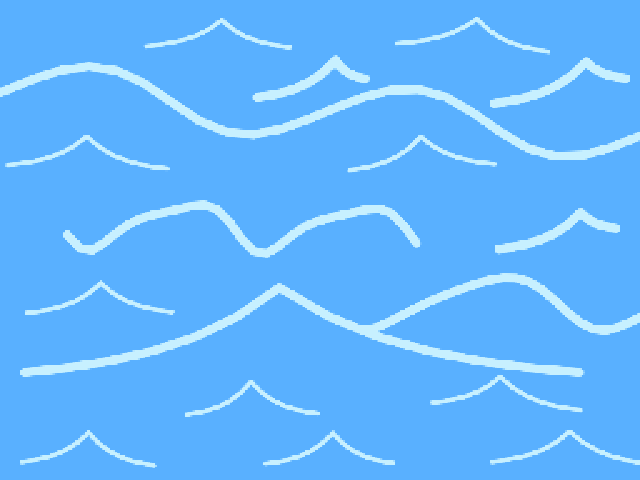
This pattern is drawn by a Shadertoy shader. Its source:

```glsl
// Pale hand-drawn wave crests and long swells on a flat blue sea, on a coarse pixel grid.

const vec3 SEA_BLUE  = vec3(0.35, 0.69, 1.00);
const vec3 FOAM_PALE = vec3(0.78, 0.94, 1.00);

// Lengths are in canvas heights
const float GRID_ROWS     = 192.0;  // coarse pixel rows over the canvas
const float SWELL_RADIUS  = 0.0092; // half line width of a swell
const float TAIL_CURVE    = 2.2;    // how quickly a crest flattens out
const float SIZE_JITTER   = 0.18;
const float PLACE_JITTER  = 0.006;
const int   CREST_STEPS   = 12;
const int   SWELL_STEPS   = 28;
const int   ROWS          = 8;
const int   SWELLS        = 3;

// Crest styles (thin, short bold, wide bold): left length, right length, drop, radius
const vec4 CREST_STYLE[3] = vec4[3](
    vec4(0.153, 0.148, 0.062, 0.0047),
    vec4(0.170, 0.073, 0.076, 0.0096),
    vec4(0.530, 0.625, 0.177, 0.0092));

// Rows of crests: first peak x, peak y, spacing, count
const vec4 CREST_ROW[ROWS] = vec4[ROWS](
    vec4(0.465, 0.962, 0.53, 2.0), vec4(0.694, 0.875, 0.53, 2.0),
    vec4(0.180, 0.714, 0.70, 2.0), vec4(1.210, 0.557, 0.00, 1.0),
    vec4(0.210, 0.410, 0.00, 1.0), vec4(0.582, 0.401, 0.00, 1.0),
    vec4(0.528, 0.210, 0.51, 2.0), vec4(0.188, 0.096, 0.50, 3.0));
const int ROW_STYLE[ROWS] = int[ROWS](0, 1, 0, 1, 0, 2, 0, 0);

// Swells: crest x, crest y, period, amplitude
const vec4 SWELL_WAVE[SWELLS] = vec4[SWELLS](
    vec4(0.200, 0.861, 0.663, 0.060),
    vec4(0.422, 0.573, 0.363, 0.050),
    vec4(1.060, 0.422, 0.503, 0.055));
// Swells: start x, end x, skew of the crest, tilt
const vec4 SWELL_SPAN[SWELLS] = vec4[SWELLS](
    vec4(-0.10, 1.500, 0.14, -0.07),
    vec4(0.140, 0.868, 0.65, -0.02),
    vec4(0.757, 1.500, 0.39, 0.00));

float hash(vec2 p) {
    return fract(sin(dot(p, vec2(127.1, 311.7))) * 43758.5453);
}

float signedHash(vec2 p) {
    return 2.0 * hash(p) - 1.0;
}

float segmentDistance(vec2 p, vec2 a, vec2 b) {
    vec2 ab = b - a;
    float t = clamp(dot(p - a, ab) / dot(ab, ab), 0.0, 1.0);
    return length(p - a - ab * t);
}

// Point on a crest whose peak is the origin; t runs from -1 to 1
vec2 crestPoint(float t, vec2 sideLength, vec2 sideDrop) {
    float reach = t < 0.0 ? sideLength.x : sideLength.y;
    float drop  = t < 0.0 ? sideDrop.x : sideDrop.y;
    float fall  = (1.0 - exp(-TAIL_CURVE * abs(t))) / (1.0 - exp(-TAIL_CURVE));
    return vec2(t * reach, -drop * fall);
}

float crestDistance(vec2 p, vec2 sideLength, vec2 sideDrop) {
    float d = 1e3;
    vec2 a = crestPoint(-1.0, sideLength, sideDrop);
    for (int i = 1; i <= CREST_STEPS; i++) {
        vec2 b = crestPoint(2.0 * float(i) / float(CREST_STEPS) - 1.0, sideLength, sideDrop);
        d = min(d, segmentDistance(p, a, b));
        a = b;
    }
    return d;
}

// Skewed cosine: gentle climb, steeper fall
vec2 swellPoint(float x, vec4 wave, vec4 span) {
    float phase = 6.2832 * (x - wave.x) / wave.z;
    phase += span.z * (1.0 - cos(phase));
    return vec2(x, wave.y + wave.w * (cos(phase) - 1.0) + span.w * (x - wave.x));
}

float swellDistance(vec2 p, vec4 wave, vec4 span) {
    float d = 1e3;
    vec2 a = swellPoint(span.x, wave, span);
    for (int i = 1; i <= SWELL_STEPS; i++) {
        vec2 b = swellPoint(mix(span.x, span.y, float(i) / float(SWELL_STEPS)), wave, span);
        d = min(d, segmentDistance(p, a, b));
        a = b;
    }
    return d;
}

void mainImage(out vec4 fragColor, in vec2 fragCoord) {
    // Snap to coarse cells, blending over one screen pixel at their seams
    float pixel = 1.0 / iResolution.y;
    vec2 cell = fragCoord * pixel * GRID_ROWS;
    vec2 seam = floor(cell + 0.5);
    vec2 p = (seam + clamp((cell - seam) / min(pixel * GRID_ROWS, 1.0), -0.5, 0.5)) / GRID_ROWS;

    float d = 1e3;
    for (int i = 0; i < SWELLS; i++)
        d = min(d, swellDistance(p, SWELL_WAVE[i], SWELL_SPAN[i]) - SWELL_RADIUS);

    // Rows of crests; those in company vary in place and size
    for (int r = 0; r < ROWS; r++) {
        vec4 row = CREST_ROW[r];
        vec4 style = CREST_STYLE[ROW_STYLE[r]];
        float vary = step(1.5, row.w);
        for (int i = 0; i < int(row.w); i++) {
            vec2 seed = vec2(float(r) + 1.0, float(i) * 5.0 + 2.0);
            vec2 offset = vec2(signedHash(seed), signedHash(seed + 11.0));
            vec2 lengthVary = vec2(signedHash(seed + 23.0), signedHash(seed + 37.0));
            vec2 dropVary = vec2(signedHash(seed + 41.0), signedHash(seed + 53.0));
            vec2 peak = row.xy + vec2(row.z * float(i), 0.0) + vary * PLACE_JITTER * offset;
            vec2 sideLength = style.xy * (1.0 + vary * SIZE_JITTER * lengthVary);
            vec2 sideDrop = style.z * vec2(1.0, min(1.0, style.y / style.x));
            sideDrop *= 1.0 + vary * SIZE_JITTER * dropVary;
            d = min(d, crestDistance(p - peak, sideLength, sideDrop) - style.w);
        }
    }

    float foam = 1.0 - smoothstep(-0.5 * pixel, 0.5 * pixel, d);
    fragColor = vec4(mix(SEA_BLUE, FOAM_PALE, foam), 1.0);
}
```
